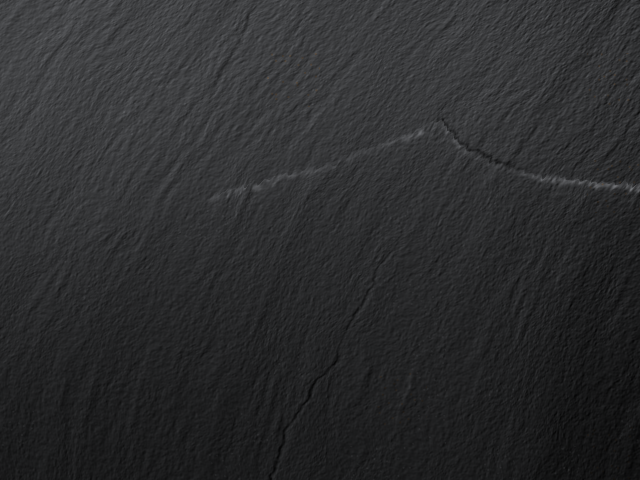
Give the GLSL for this texture, as a Shadertoy shader.

```glsl
// Dark slate slab with fine pitted grain, a pale frayed ridge and thin cracks, lit from the upper left.

const vec2 LIGHT = vec2(-0.7, 0.7);
const vec3 SLATE_TINT = vec3(0.985, 1.0, 1.03);
const vec3 RUST_TINT = vec3(1.25, 1.0, 0.75);

float hash(vec2 cell) {
    vec3 q = fract(cell.xyx * vec3(0.1031, 0.1030, 0.0973));
    q += dot(q, q.yzx + 33.33);
    return fract((q.x + q.y) * q.z);
}

float valueNoise(vec2 p) {
    vec2 cell = floor(p), f = fract(p);
    f = f * f * (3.0 - 2.0 * f);
    float low = mix(hash(cell), hash(cell + vec2(1, 0)), f.x);
    float high = mix(hash(cell + vec2(0, 1)), hash(cell + vec2(1, 1)), f.x);
    return mix(low, high, f.y);
}

// Distance to the nearest scattered point
float cellNoise(vec2 p) {
    vec2 cell = floor(p);
    float nearest = 2.0;
    for (int j = -1; j <= 1; j++)
    for (int i = -1; i <= 1; i++) {
        vec2 c = cell + vec2(i, j);
        vec2 point = c + vec2(hash(c), hash(c + 71.7));
        nearest = min(nearest, length(point - p));
    }
    return nearest;
}

// Irregular jagged offset, about -1 to 1
float jagged(float t, float seed) {
    float sum = 0.0, gain = 1.0;
    for (float f = 9.0; f < 150.0; f *= 2.3) {
        sum += gain * (valueNoise(vec2(t * f, seed + f)) - 0.5);
        gain *= 0.62;
    }
    return sum;
}

// Coordinates across (x) and along (y) the curved grain
vec2 grainSpace(vec2 p) {
    float bend = 0.22 * p.y + 0.3 * p.y * p.y;
    float drift = 0.04 * valueNoise(p * 4.0) + 0.012 * valueNoise(p * 17.0);
    return vec2(p.x - bend + drift, p.y + 0.3 * p.x);
}

// Slope towards the light of one stretched noise layer
float relief(vec2 p, vec2 freq) {
    vec2 toLight = LIGHT * 0.5 / freq.x;
    return valueNoise(grainSpace(p) * freq) - valueNoise(grainSpace(p + toLight) * freq);
}

float chipRelief(vec2 p, vec2 freq) {
    vec2 toLight = LIGHT * 0.35 / freq.x;
    return cellNoise(grainSpace(p + toLight) * freq) - cellNoise(grainSpace(p) * freq);
}

// Crack from a up to b: dark core that thins and breaks, faint lit lip on its right
float crack(vec2 p, vec2 a, vec2 b, float width, float seed) {
    float t = (p.y - a.y) / (b.y - a.y);
    float d = p.x - mix(a.x, b.x, t) - 0.032 * jagged(p.y, seed);
    float ends = smoothstep(0.0, 0.06, t) * smoothstep(1.0, 0.75, t);
    float solid = smoothstep(0.1, 0.65, valueNoise(vec2(p.y * 14.0, seed)));
    float w = width * mix(0.7, 1.1, solid);
    float core = exp(-d * d / (w * w));
    float lip = exp(-pow((d - 2.4 * w) / (1.5 * w), 2.0));
    return ends * mix(0.35, 0.9, solid) * (0.4 * lip - core);
}

float ridgeHeight(float x) {
    float rise = 0.45 + 0.31 * x;
    float fall = 0.605 + 0.13 * exp(-8.0 * (x - 0.92));
    return min(rise, fall) + 0.016 * jagged(x, 4.0);
}

// Pale frayed band under the ridge, thin shadow above its falling side
float ridge(vec2 p) {
    float fray = valueNoise(grainSpace(p) * vec2(150.0, 60.0));
    float d = p.y - ridgeHeight(p.x) + 0.014 * (fray - 0.5);
    float strength = 0.4 * smoothstep(0.4, 0.46, p.x) + 0.5 * smoothstep(0.44, 0.48, p.x) * smoothstep(0.78, 0.5, p.x)
        + 0.4 * smoothstep(0.8, 0.88, p.x) * smoothstep(1.0, 0.92, p.x)
        + 0.8 * smoothstep(1.06, 1.16, p.x);
    float pale = smoothstep(0.003, -0.001, d) * smoothstep(-0.017, -0.002, d);
    float glow = smoothstep(0.015, -0.005, d) * smoothstep(-0.06, -0.005, d);
    float shade = exp(-pow((d - 0.006) / 0.005, 2.0));
    shade *= smoothstep(0.9, 0.93, p.x) * smoothstep(1.15, 1.0, p.x);
    return strength * (0.19 * pale * fray + 0.022 * glow * (0.4 + fray)) - 0.08 * shade;
}

// Broad light: bright upper left, dark foot and right edge
float broadLight(vec2 p) {
    float light = mix(0.106, 0.23, smoothstep(-0.05, 0.98, p.y));
    light += 0.03 * smoothstep(0.9, 0.0, length(p - vec2(0.0, 1.0)));
    light -= 0.045 * smoothstep(0.95, 1.35, p.x);
    light += 0.008 * smoothstep(-0.03, 0.03, p.y - ridgeHeight(p.x));
    return light + 0.016 * (valueNoise(grainSpace(p) * vec2(9.0, 2.5)) - 0.5);
}

void mainImage(out vec4 fragColor, in vec2 fragCoord) {
    vec2 p = fragCoord / iResolution.y;

    // Fine pits over faint streaks; chips and streaks come in patches
    float patches = smoothstep(0.4, 0.8, valueNoise(p * 5.0 + 3.0)) * smoothstep(0.2, 0.7, p.y);
    float streaked = smoothstep(0.35, 0.85, valueNoise(grainSpace(p) * vec2(16.0, 5.0) + 9.0));
    float streaks = 0.014 * relief(p, vec2(11.0, 2.5)) + 0.02 * relief(p, vec2(28.0, 5.0))
        + (0.015 + 0.05 * streaked) * relief(p, vec2(70.0, 14.0));
    float pits = 0.045 * relief(p, vec2(120.0, 60.0)) + 0.075 * relief(p, vec2(180.0, 140.0))
        + 0.06 * relief(p, vec2(270.0, 230.0));
    float chips = (0.01 + 0.06 * patches) * chipRelief(p, vec2(62.0, 26.0));
    float roughness = 0.75 + 0.25 * p.y + 0.4 * smoothstep(0.7, 1.3, p.x) * p.y;
    float light = broadLight(p) + (streaks + pits + chips) * roughness + ridge(p);

    // Cracks and one pale crease
    light += 0.085 * crack(p, vec2(0.53, -0.04), vec2(0.93, 0.72), 0.0032, 2.0);
    light += 0.085 * crack(p, vec2(0.45, 0.8), vec2(0.56, 1.06), 0.0035, 5.0);
    light -= 0.05 * crack(p, vec2(0.75, -0.03), vec2(0.88, 0.27), 0.0035, 8.0);

    // Sparse pale flecks and rust specks
    float fleck = smoothstep(0.14, 0.04, cellNoise(p * 45.0 + 5.0)) * step(0.85, hash(floor(p * 14.0)));
    float rust = smoothstep(0.13, 0.05, cellNoise(p * 40.0)) * step(0.93, hash(floor(p * 9.0)));
    vec3 tint = mix(SLATE_TINT, RUST_TINT, 0.6 * rust);
    fragColor = vec4(max(light + 0.035 * fleck, 0.025) * tint, 1.0);
}
```
